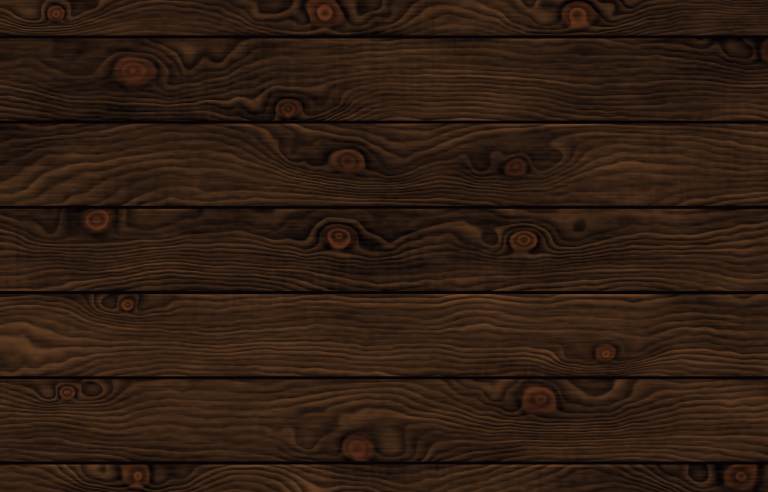
Write a Shadertoy shader that draws this texture.

```glsl
// Dark stained timber: horizontal planks split by thin black seams.
// Growth rings are contour lines of a warped height field that bends into
// concentric loops at hashed knots; fibres, stains and saw marks add wear.

#define PLANK 0.1732        // plank height, in canvas heights
#define FIRST_SEAM 0.059    // height of the lowest seam
#define SEAM 0.0024         // half width of a seam
#define RINGS 11.0          // growth rings across a plank
#define ARCHES 8.0          // strength of the long arched figures
#define KNOT_CELL 2.6       // knot spacing, in plank heights
#define KNOT_CHANCE 0.68
#define DARK vec3(0.10, 0.06, 0.04)
#define LIGHT vec3(0.30, 0.19, 0.11)
#define KNOT_TINT vec3(1.10, 0.92, 0.86)

float hash(vec2 p) {
    vec3 a = fract(vec3(p.xyx) * 0.1031);
    a += dot(a, a.yzx + 33.33);
    return fract((a.x + a.y) * a.z);
}

float noise(vec2 p) {
    vec2 i = floor(p), f = fract(p);
    f = f * f * (3.0 - 2.0 * f);
    return mix(mix(hash(i), hash(i + vec2(1, 0)), f.x),
               mix(hash(i + vec2(0, 1)), hash(i + vec2(1, 1)), f.x), f.y);
}

// Noise centred on zero, different on every plank
float grain(vec2 q, vec2 scale, float seed) {
    return noise(q * scale + vec2(seed * 37.0, seed * 91.0)) - 0.5;
}

// Height field whose contours are the growth rings
float ringField(vec2 q, float seed) {
    float h = RINGS * q.y;
    h += ARCHES * grain(q, vec2(0.42, 1.4), seed);
    h += 1.5 * grain(q, vec2(1.6, 3.0), seed + 20.0);
    h += 0.35 * grain(q, vec2(7.0, 9.0), seed + 40.0);
    return h;
}

// Bends the rings round nearby knots; returns (core, halo, rim) masks
vec3 addKnots(vec2 q, float seed, inout float h) {
    vec3 masks = vec3(0.0);
    float cell = floor(q.x / KNOT_CELL);
    for (float i = -1.0; i <= 1.0; i++) {
        vec2 id = vec2(cell + i + 50.0, seed * 13.0);
        if (hash(id + 3.7) > KNOT_CHANCE) continue;
        vec2 centre = vec2((cell + i + 0.2 + 0.6 * hash(id)) * KNOT_CELL,
                           0.14 + 0.72 * hash(id + 7.1));
        float size = mix(0.09, 0.24, hash(id + 11.3));
        vec2 d = q - centre;
        d.y += 0.25 * d.x * (hash(id + 5.9) - 0.5);
        float wobble = 1.0 + 0.45 * grain(q, vec2(5.0), seed + 60.0);
        float r = length(d * vec2(0.8, 1.0)) * wobble / size;
        float spread = length(d * vec2(0.42, 1.0)) / size;
        float bend = exp(-0.42 * spread * spread);
        h = mix(h, RINGS * centre.y + 2.6 * r, bend);
        masks.x = max(masks.x, 1.0 - smoothstep(0.65, 0.95, r));
        masks.y = max(masks.y, exp(-0.22 * spread * spread));
        masks.z = max(masks.z, exp(-28.0 * (r - 0.9) * (r - 0.9)));
    }
    return masks;
}

void mainImage(out vec4 fragColor, in vec2 fragCoord) {
    float pixel = 1.0 / iResolution.y;
    vec2 p = fragCoord * pixel;
    float row = floor((p.y - FIRST_SEAM) / PLANK);
    float seed = row + 7.0;
    vec2 q = vec2(p.x / PLANK, fract((p.y - FIRST_SEAM) / PLANK));

    float h = ringField(q, seed);
    vec3 knot = addKnots(q, seed, h);

    // Rings brighten slowly to a thin crest, then drop sharply
    float blur = fwidth(h);
    float f = fract(h);
    float crest = smoothstep(0.0, 0.78, f);
    crest *= 1.0 - smoothstep(0.80 - 0.3 * min(blur, 1.0), 1.0, f);
    float strength = 0.4 + 0.65 * hash(vec2(floor(h) + 80.0, seed));
    strength *= 1.0 + 0.9 * grain(q, vec2(1.1, 4.0), seed + 80.0);
    crest = mix(crest * strength, 0.28, smoothstep(0.4, 1.0, blur));

    // Stain, fibres and saw marks
    float tone = 0.28 + 0.68 * crest;
    tone += 0.14 * (hash(vec2(seed, 4.3)) - 0.5);
    tone += 0.42 * grain(q, vec2(0.7, 1.6), seed + 100.0);
    tone += 0.24 * grain(q, vec2(2.2, 7.0), seed + 120.0);
    tone += 0.34 * grain(q, vec2(3.5, 48.0), seed + 140.0);
    tone += 0.20 * grain(q, vec2(14.0, 30.0), seed + 160.0);
    float sawn = smoothstep(-0.1, 0.3, grain(q, vec2(0.5, 1.0), seed + 180.0));
    tone += 0.16 * sawn * grain(q, vec2(24.0, 2.0), seed + 200.0);

    // Knots: dark halo, warmer core, black rim
    tone -= 0.30 * knot.y * (1.0 - knot.x) + 0.24 * knot.z;
    tone += 0.06 * knot.x;

    // Shaded plank edges, a worn upper lip and the seam itself
    float edge = min(q.y, 1.0 - q.y) * PLANK;
    tone -= 0.22 * (1.0 - smoothstep(0.0, 0.016, edge));
    float lip = ((1.0 - q.y) * PLANK - 2.2 * SEAM) / (SEAM + 0.5 * pixel);
    tone += 0.6 * exp(-lip * lip) * smoothstep(-0.1, 0.4, grain(q, vec2(1.5, 0.0), seed + 220.0));
    float gap = 1.0 - smoothstep(SEAM - 0.5 * pixel, SEAM + pixel, edge);
    tone = mix(tone, -0.36, gap);

    // Gentle falloff towards the canvas borders
    vec2 c = fragCoord / iResolution.xy - 0.5;
    tone -= 0.22 * dot(c, c);

    vec3 color = mix(DARK, LIGHT, clamp(tone, -0.36, 1.5));
    color *= mix(vec3(1.0), KNOT_TINT, knot.x);
    fragColor = vec4(color, 1.0);
}
```
